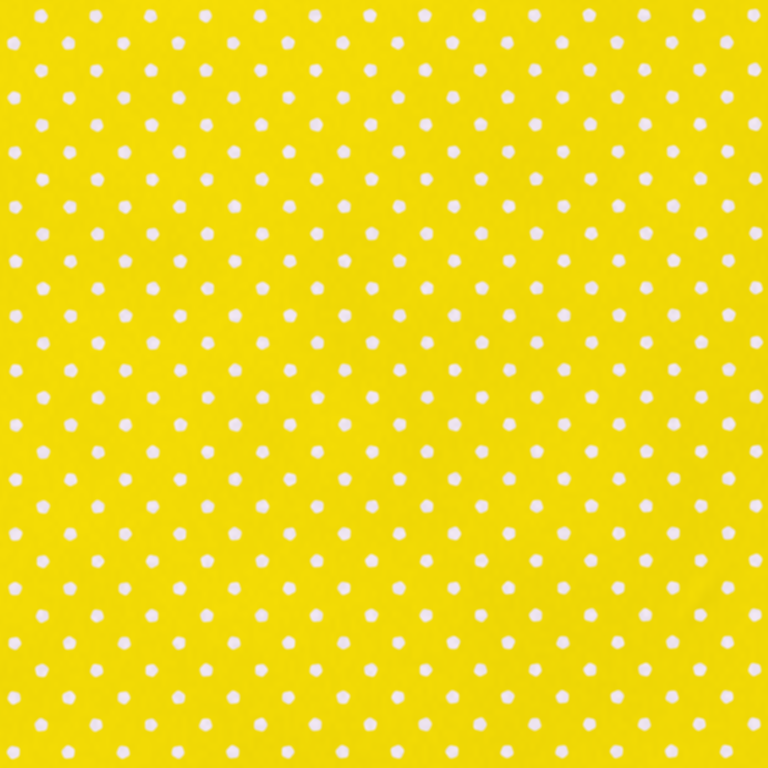
Write a three.js fragment shader that draws this pattern.

```glsl
// Yellow cotton printed with small, staggered, soft-edged white polka dots.
varying vec2 vUv;

const float TAU = 6.28319;
const vec2 PERIOD = vec2(0.0714, 0.0710);  // spacing of one of the two dot grids
const vec2 ORIGIN = vec2(0.0531, 0.9796);  // centre of the upper left dot
const float DOT_RADIUS = 0.0084;
const float DOT_SOFTNESS = 0.0026;

const vec3 YELLOW = vec3(0.945, 0.852, 0.018);
const vec3 WHITE = vec3(0.932, 0.895, 0.945);

float hash(vec2 p) {
  vec3 q = fract(vec3(p.xyx) * 0.1031);
  q += dot(q, q.yzx + 33.33);
  return fract((q.x + q.y) * q.z);
}

float valueNoise(vec2 p) {
  vec2 cell = floor(p);
  vec2 f = fract(p);
  f = f * f * (3.0 - 2.0 * f);
  float low = mix(hash(cell), hash(cell + vec2(1.0, 0.0)), f.x);
  float high = mix(hash(cell + vec2(0.0, 1.0)), hash(cell + 1.0), f.x);
  return mix(low, high, f.y);
}

// Slight bow of the cloth
vec2 relaxCloth(vec2 p, float bow, float tilt) {
  return p - vec2(bow * sin(0.5 * TAU * p.y), tilt * (p.x - 0.5));
}

// Centre, in grid units, of the nearest dot of two interleaved grids
vec2 nearestDot(vec2 g) {
  vec2 corner = floor(g + 0.5);
  vec2 middle = floor(g) + 0.5;
  vec2 a = g - corner;
  vec2 b = g - middle;
  return dot(a, a) < dot(b, b) ? corner : middle;
}

// Coverage of one dot with a slightly uneven printed outline
float dotCoverage(vec2 offset, float radius, float softness, vec2 id) {
  float seed = hash(id * 2.0 + 71.0);
  float angle = atan(offset.y, offset.x);
  float wobble = 0.035 * cos(5.0 * angle + TAU * seed)
               + 0.025 * cos(3.0 * angle - 17.0 * seed);
  float edge = radius * (1.0 + wobble + 0.06 * (seed - 0.5));
  return 1.0 - smoothstep(edge - softness, edge + softness, length(offset));
}

// Dyed ground: broad shading, blotches and fine weave grain
vec3 clothColor(vec2 p, vec3 base) {
  float shade = 0.012 * (0.5 - p.x) + 0.008 * (p.y - 0.5);
  float blotch = 0.018 * (valueNoise(p * 9.0 + 20.0) - 0.5);
  float grain = 0.014 * (valueNoise(p * vec2(150.0, 110.0) + 50.0) - 0.5);
  return base * (1.0 + shade + blotch + grain);
}

// Soft light and dark sides of a crease
float crease(vec2 p, vec2 center, vec2 along, float halfLength, float width) {
  vec2 d = p - center;
  float u = dot(d, along) / halfLength;
  float v = dot(d, vec2(-along.y, along.x)) / width;
  return v * exp(-u * u - v * v);
}

void main() {
  vec2 grid = (relaxCloth(vUv, 0.0035, 0.0015) - ORIGIN) / PERIOD;
  vec2 id = nearestDot(grid);

  vec3 color = clothColor(vUv, YELLOW);
  color *= 1.0 + 0.035 * crease(vUv, vec2(0.91, 0.22), vec2(0.6, 0.8), 0.05, 0.014);

  float ink = dotCoverage((grid - id) * PERIOD, DOT_RADIUS, DOT_SOFTNESS, id);
  float mottling = 0.98 + 0.04 * valueNoise(vUv * 170.0);
  color = mix(color, WHITE * mottling, ink);

  gl_FragColor = vec4(color, 1.0);
}
```
